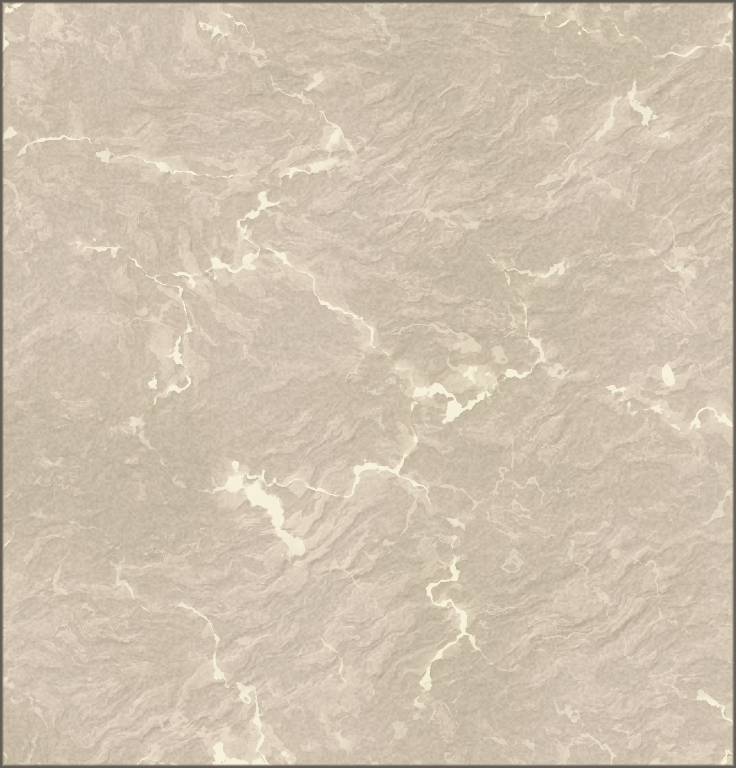
A Shadertoy shader for this texture:

```glsl
// Beige marble with embossed flaky grain, broken cream veins and a thin dark rim.

float hash(vec2 p) {
    vec3 q = fract(p.xyx * 0.1031);
    q += dot(q, q.yzx + 33.33);
    return fract((q.x + q.y) * q.z);
}

float noise(vec2 p) {
    vec2 i = floor(p), f = fract(p);
    f = f * f * (3.0 - 2.0 * f);
    return mix(mix(hash(i), hash(i + vec2(1, 0)), f.x),
               mix(hash(i + vec2(0, 1)), hash(i + vec2(1, 1)), f.x), f.y);
}

float fbm(vec2 p) {
    float sum = 0.0, amp = 0.533;
    for (int i = 0; i < 4; i++) {
        sum += amp * noise(p);
        p = mat2(1.6, 1.2, -1.2, 1.6) * p + 7.3;
        amp *= 0.5;
    }
    return sum;
}

vec2 warp(vec2 p) {
    return vec2(fbm(p), fbm(p + 41.7)) - 0.5;
}

// Coordinates along and across a direction
vec2 turn(vec2 p, float a) {
    return vec2(dot(p, vec2(cos(a), sin(a))), dot(p, vec2(-sin(a), cos(a))));
}

// Height of flakes stretched along three directions that blend by region
float flakes(vec2 p) {
    vec2 q = p + 0.06 * warp(p * 9.0) + 0.02 * warp(p * 38.0);
    float sum = 0.0, total = 0.0;
    for (int i = 0; i < 3; i++) {
        float k = float(i);
        float weight = 0.02 + smoothstep(0.42, 0.6, noise(p * 5.0 + k * 17.0));
        sum += weight * fbm(turn(q, 0.55 - 0.8 * k) * vec2(26.0, 70.0) + k * 31.0);
        total += weight;
    }
    return sum / total;
}

// Approximate distance to the borders of jagged, slanted cells
float veinDistance(vec2 p, vec2 scale) {
    vec2 q = p + 0.2 * warp(p * 5.0) + 0.09 * warp(p * 17.0) + 0.03 * warp(p * 55.0);
    q = turn(q, -0.5) * scale + 13.0;
    vec2 cell = floor(q);
    float nearest = 9.0, second = 9.0;
    for (int y = -2; y <= 2; y++)
    for (int x = -2; x <= 2; x++) {
        vec2 c = cell + vec2(x, y);
        float d = length(c + vec2(hash(c), hash(c + 57.0)) - q);
        second = min(second, max(nearest, d));
        nearest = min(nearest, d);
    }
    return (second - nearest) / (scale.x + scale.y);
}

void mainImage(out vec4 fragColor, in vec2 fragCoord) {
    vec2 p = fragCoord / iResolution.y;
    vec2 size = vec2(iResolution.x / iResolution.y, 1.0);

    // Stone body with slow tint changes
    float height = flakes(p);
    float slope = height - flakes(p + vec2(-0.0013, 0.0017));
    float cloud = fbm(p * 5.0 + 3.0);
    vec3 color = mix(vec3(0.785, 0.735, 0.65), vec3(0.815, 0.76, 0.69),
                     smoothstep(0.3, 0.7, cloud));

    // Crisp pale flakes, thin bright crests, side light and grit
    float patchy = height + 0.3 * (cloud - 0.5);
    float flake = smoothstep(0.575, 0.615, patchy);
    color = mix(color, vec3(0.865, 0.805, 0.735), 0.55 * flake);
    float crest = 1.0 - smoothstep(0.0, 0.022, abs(height - 0.56));
    crest *= smoothstep(0.5, 0.62, fbm(p * 24.0 + 8.0));
    color = mix(color, vec3(0.92, 0.87, 0.79), 0.6 * crest);
    color += 0.36 * clamp(slope, -0.2, 0.2);
    color += 0.06 * (noise(p * 340.0) - 0.5);

    // Main veins: thin, frayed, swelling and breaking up
    float d = veinDistance(p, vec2(2.8, 5.2));
    float strength = smoothstep(0.36, 0.62, fbm(p * 5.5 + 9.0));
    float shred = fbm(p * 60.0 + 4.0);
    float frayed = max(d + 0.014 * (shred - 0.5), 0.0);
    float width = mix(0.0018, 0.0052, strength * noise(p * 18.0 + 2.0));
    float core = 1.0 - smoothstep(0.4 * width, width, frayed);
    core *= smoothstep(0.32, 0.5, fbm(p * 32.0 + 21.0) + 0.15 * strength);

    // Finer side veins
    float fine = veinDistance(p + 3.7, vec2(4.0, 7.0));
    float fineCore = 1.0 - smoothstep(0.0004, 0.0022, max(fine + 0.01 * (shred - 0.5), 0.0));
    fineCore *= smoothstep(0.46, 0.6, fbm(p * 9.0 + 60.0));

    // Warm haze and scattered cream chips beside the veins
    float halo = exp(-d / 0.012) * strength;
    float chips = smoothstep(0.5, 0.56, height) * exp(-d / 0.016) * strength;
    color = mix(color, vec3(0.89, 0.825, 0.72), 0.35 * halo);
    color = mix(color, vec3(0.95, 0.91, 0.82), 0.65 * chips);
    color = mix(color, vec3(0.93, 0.88, 0.79), 0.65 * fineCore);
    color = mix(color, vec3(0.97, 0.95, 0.86), core * mix(0.35, 0.95, strength));

    // Greenish groove on the shaded side of each vein
    float lit = veinDistance(p + vec2(-0.002, 0.003), vec2(2.8, 5.2));
    float groove = smoothstep(0.0, 0.0015, d - lit) * exp(-d / 0.004);
    color -= vec3(0.11, 0.08, 0.09) * groove * (1.0 - core) * strength;

    // Dark rim
    vec2 inset = min(p, size - p);
    float rim = min(inset.x, inset.y);
    color = mix(vec3(0.39, 0.37, 0.33), color, smoothstep(0.0015, 0.006, rim));

    fragColor = vec4(clamp(color, 0.0, 1.0), 1.0);
}
```
